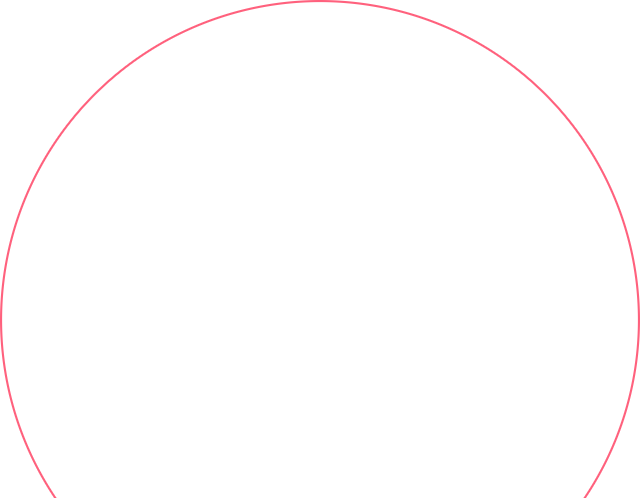
A Shadertoy shader for this background:

```glsl
// A thin coral ring on white, touching the top and both sides and cut off by the bottom edge.

float ringDistance(vec2 p, float radius, float halfWidth) {
    return abs(length(p) - radius) - halfWidth;
}

void mainImage(out vec4 fragColor, in vec2 fragCoord) {
    // Canvas width is one unit; the ring centre hangs half a unit below the top
    float pixel = 1.0 / iResolution.x;
    vec2 center = vec2(0.5, iResolution.y * pixel - 0.5);
    vec2 p = fragCoord * pixel - center;

    // Outer rim at radius 0.5, with a one-pixel smooth edge
    float halfWidth = 0.00165;
    float d = ringDistance(p, 0.5 - halfWidth, halfWidth);
    float coverage = clamp(0.5 - d / pixel, 0.0, 1.0);

    vec3 white = vec3(1.0);
    vec3 coral = vec3(1.0, 0.38, 0.49);
    fragColor = vec4(mix(white, coral, coverage), 1.0);
}
```
